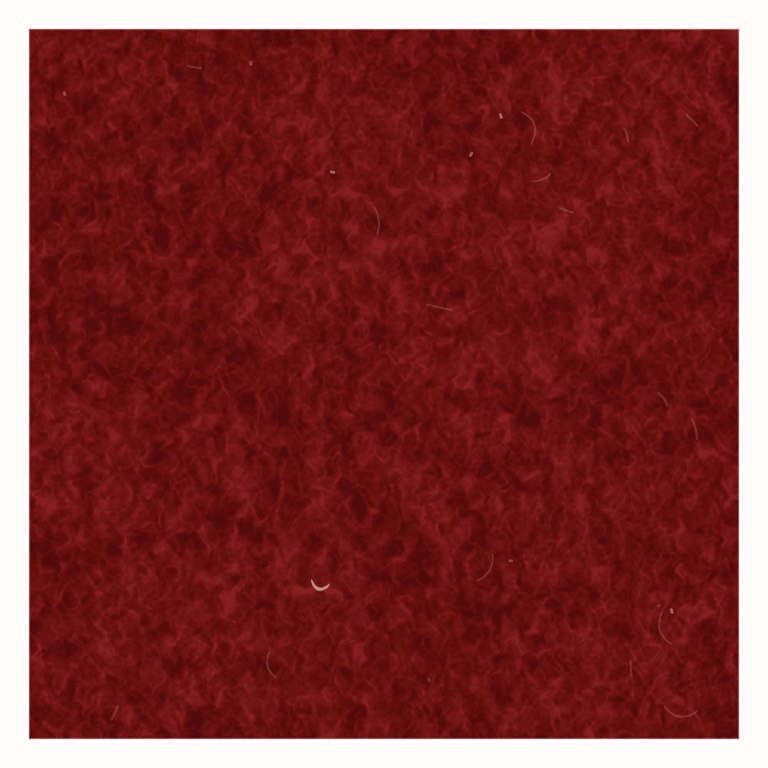
Reproduce this texture procedurally as a WebGL 1 fragment shader.

```glsl
precision highp float;
// Deep red felted wool swatch with fine fibres and pale flecks on a white border.
uniform vec2 u_resolution;

const vec3 PAPER = vec3(1.0, 0.99, 0.99);
const vec3 SHADOW = vec3(0.32, 0.04, 0.05);
const vec3 DEEP = vec3(0.38, 0.05, 0.05);
const vec3 MID = vec3(0.42, 0.07, 0.07);
const vec3 LIGHT = vec3(0.47, 0.09, 0.10);
const vec3 GLINT = vec3(0.53, 0.12, 0.13);
const vec3 FLECK = vec3(0.80, 0.62, 0.58);
const float MARGIN = 0.038;

float hash(vec2 p) {
  return fract(sin(dot(p, vec2(127.1, 311.7))) * 43758.5);
}

float noise(vec2 p) {
  vec2 cell = floor(p);
  vec2 f = fract(p);
  f = f * f * (3.0 - 2.0 * f);
  float low = mix(hash(cell), hash(cell + vec2(1.0, 0.0)), f.x);
  float high = mix(hash(cell + vec2(0.0, 1.0)), hash(cell + vec2(1.0, 1.0)), f.x);
  return mix(low, high, f.y);
}

vec2 rotate(vec2 p, float angle) {
  float c = cos(angle);
  float s = sin(angle);
  return vec2(c * p.x + s * p.y, c * p.y - s * p.x);
}

// Thin bright curls along the middle level of a stretched noise.
float fibres(vec2 p, float angle, vec2 frequency) {
  float n = noise(rotate(p, angle) * frequency + 17.0 * angle);
  return smoothstep(0.6, 1.0, 1.0 - abs(2.0 * n - 1.0));
}

// Coverage of one bent strand.
float strand(vec2 p, float angle, float halfLength, float bend, float width) {
  vec2 q = rotate(p, angle);
  q.y -= bend * q.x * q.x;
  float d = length(vec2(max(abs(q.x) - halfLength, 0.0), q.y));
  return 1.0 - smoothstep(0.3 * width, width, d);
}

// Pile brightness: 0 is shadow, 1 deep, 2 mid, 3 light, 4 glint.
float pileTone(vec2 p) {
  vec2 warp = vec2(noise(p * 70.0), noise(p * 70.0 + 41.0)) - 0.5;
  vec2 w = p + 0.012 * warp;
  float tone = 2.05;
  tone += 0.9 * (noise(p * vec2(14.0, 9.0)) - 0.5);
  tone += 2.2 * (noise(w * vec2(62.0, 44.0) + 7.0) - 0.5);
  tone += 2.3 * (noise(w * vec2(125.0, 90.0) + 23.0) - 0.5);
  tone += 1.3 * (noise(p * 250.0 + 59.0) - 0.5);
  tone += 0.9 * (fibres(w, 0.45, vec2(95.0, 48.0)) - 0.45);
  tone += 0.9 * (fibres(w, -0.6, vec2(90.0, 52.0)) - 0.45);
  return tone;
}

vec3 pileColour(float tone) {
  vec3 colour = mix(SHADOW, DEEP, clamp(tone, 0.0, 1.0));
  colour = mix(colour, MID, clamp(tone - 1.0, 0.0, 1.0));
  colour = mix(colour, LIGHT, clamp(tone - 2.0, 0.0, 1.0));
  return mix(colour, GLINT, clamp(tone - 3.0, 0.0, 1.0));
}

vec2 scatter(float id) {
  return mix(vec2(0.06), vec2(0.94), vec2(hash(vec2(id, 1.3)), hash(vec2(id, 7.9))));
}

// Faint long hairs and small pale flecks lying on the pile.
float looseStrands(vec2 p) {
  float cover = 0.0;
  for (int i = 0; i < 16; i++) {
    float id = float(i) + 1.0;
    float turn = 6.283 * hash(vec2(id, 3.7));
    float size = hash(vec2(id, 5.1));
    float bend = 50.0 * (hash(vec2(id, 9.3)) - 0.5);
    float hair = strand(p - scatter(id), turn, mix(0.008, 0.022, size), bend, 0.0022);
    float speck = strand(p - scatter(id + 40.0), turn, 0.002 * size, 0.0, 0.0028);
    cover = max(cover, max(0.22 * hair, 0.65 * size * speck));
  }
  // One larger hooked fleck.
  vec2 hook = p - vec2(0.415, 0.233);
  return max(cover, 0.9 * strand(hook, -0.25, 0.010, 60.0, 0.0035));
}

void main() {
  vec2 uv = gl_FragCoord.xy / u_resolution;
  vec3 felt = pileColour(pileTone(uv));
  felt = mix(felt, FLECK, looseStrands(uv));

  // Square swatch with a soft cut edge.
  vec2 fromCentre = abs(uv - 0.5);
  float edge = max(fromCentre.x, fromCentre.y) - (0.5 - MARGIN);
  float inside = 1.0 - smoothstep(-0.0015, 0.0015, edge);
  gl_FragColor = vec4(mix(PAPER, felt, inside), 1.0);
}
```
